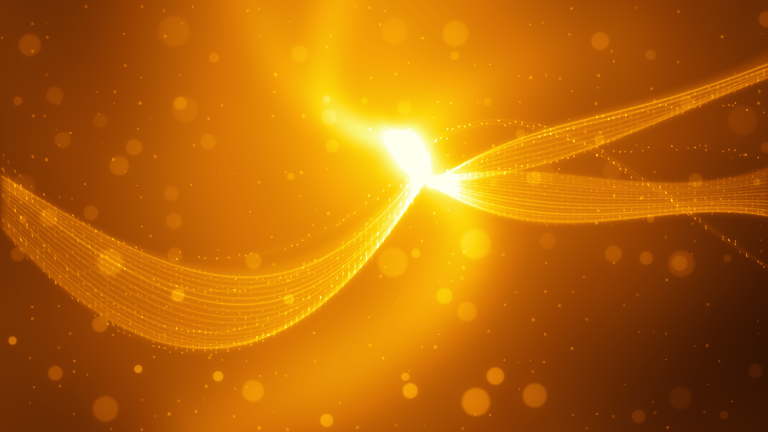
Give the GLSL for this background, as a Shadertoy shader.

```glsl
const vec2 CORE = vec2(0.945, 0.64);
const float LINE_WIDTH = 0.0023;
const float DOT_RADIUS = 0.0032;
const float DOTS_PER_UNIT = 75.0;
const float SHEET_HAZE = 0.45;
const float NOISE_AMOUNT = 0.35;
// Heat ramp: one colour per unit of heat, starting at zero
const vec3 RAMP[7] = vec3[7](
    vec3(0.27, 0.10, 0.01), vec3(0.58, 0.25, 0.01), vec3(0.83, 0.44, 0.02),
    vec3(0.96, 0.63, 0.02), vec3(0.99, 0.83, 0.03), vec3(0.98, 0.96, 0.48),
    vec3(1.0, 1.0, 0.93));

float hash(vec2 p) {
    vec3 q = fract(p.xyx * vec3(0.1031, 0.1030, 0.0973));
    q += dot(q, q.yzx + 33.33);
    return fract((q.x + q.y) * q.z);
}

float cornerSlope(vec2 cell, vec2 f, vec2 corner) {
    float angle = 6.2832 * hash(cell + corner + 50.0);
    return dot(vec2(cos(angle), sin(angle)), f - corner);
}

float gradientNoise(vec2 p) {
    vec2 cell = floor(p), f = fract(p), w = f * f * (3.0 - 2.0 * f);
    vec2 o = vec2(0.0, 1.0);
    return mix(mix(cornerSlope(cell, f, o.xx), cornerSlope(cell, f, o.yx), w.x),
               mix(cornerSlope(cell, f, o.xy), cornerSlope(cell, f, o.yy), w.x), w.y);
}

float glow(vec2 offset, vec2 size) {
    vec2 q = offset / size;
    return exp(-dot(q, q));
}

// Soft beam along a cubic Bezier curve, widening and fading from a to d
float beam(vec2 p, vec2 a, vec2 b, vec2 c, vec2 d, float startWidth, float endWidth) {
    float best = 0.0;
    vec2 previous = a;
    for (int i = 1; i <= 16; i++) {
        float t = float(i) / 16.0, s = 1.0 - t;
        vec2 point = s*s*s*a + 3.0*s*s*t*b + 3.0*s*t*t*c + t*t*t*d;
        vec2 along = point - previous, rel = p - previous;
        float k = clamp(dot(rel, along) / dot(along, along), 0.0, 1.0);
        float place = t + (k - 1.0) / 16.0;
        float dist = length(rel - along * k) / mix(startWidth, endWidth, place);
        best = max(best, exp(-dist * dist) * (1.0 - 0.4 * place));
        previous = point;
    }
    return best;
}

// Cubic through four heights at u = 0, 1/3, 2/3, 1
float curve(vec4 h, float u) {
    float t = 3.0 * u;
    vec3 d1 = h.yzw - h.xyz;
    vec2 d2 = d1.yz - d1.xy;
    return h.x + t * (d1.x + (t - 1.0) * 0.5 * (d2.x + (t - 2.0) / 3.0 * (d2.y - d2.x)));
}

// Family of twisted strands between two edge curves, with beads on them
float ribbon(vec2 p, vec2 span, vec4 top, vec4 bottom, float count, float twist, float lines, float beads) {
    float u = (p.x - span.x) / (span.y - span.x), du = 0.004;
    if (u < -0.01 || u > 1.03) return 0.0;
    float hi = curve(top, u), lo = curve(bottom, u), heat = 0.0;
    float hiNext = curve(top, u + du), loNext = curve(bottom, u + du);
    float column = floor(p.x * DOTS_PER_UNIT);
    for (float id = 0.0; id < count; id++) {
        float phase = 2.7 * id / max(count - 1.0, 1.0) + twist * u;
        float y = mix(lo, hi, 0.5 + 0.5 * cos(phase));
        float yNext = mix(loNext, hiNext, 0.5 + 0.5 * cos(phase + twist * du));
        float slope = (yNext - y) / (du * (span.y - span.x));
        float seed = hash(vec2(id, top.x * 91.0 + count));
        float d = (p.y - y) / sqrt(1.0 + slope * slope);
        float strength = 0.3 + 1.3 * seed * seed * seed;
        heat += lines * strength * (exp(-d * d / (LINE_WIDTH * LINE_WIDTH)) + 0.2 * exp(-d * d / 0.00012));
        float pick = hash(vec2(column, id * 7.0 + count));
        float shift = (hash(vec2(column + 31.0, id)) - 0.5) * 0.014;
        vec2 bead = vec2(p.x - (column + 0.3 + 0.4 * pick) / DOTS_PER_UNIT, d - shift);
        heat += beads * step(0.4, pick) * pick * (1.0 - smoothstep(0.25 * DOT_RADIUS, DOT_RADIUS, length(bead)));
    }
    float sheet = smoothstep(-0.01, 0.02, p.y - lo) * smoothstep(-0.01, 0.02, hi - p.y);
    heat += SHEET_HAZE * lines * sheet;
    return heat * smoothstep(-0.01, 0.02, u) * (1.0 - smoothstep(0.99, 1.03, u));
}

// Scattered blurred discs, one candidate per grid cell
float discs(vec2 p, float scale, float density, float radius) {
    vec2 cell = floor(p * scale);
    vec2 centre = (cell + 0.3 + 0.4 * vec2(hash(cell + 17.0), hash(cell + 43.0))) / scale;
    float r = radius * (0.4 + 0.6 * hash(cell + 71.0)), d = length(p - centre);
    return step(hash(cell + scale), density) * (0.4 + 0.6 * hash(cell + 5.0))
        * (1.0 - smoothstep(0.7 * r, r, d) + 0.3 * exp(-d * d / (r * r)));
}

void mainImage(out vec4 fragColor, in vec2 fragCoord) {
    vec2 p = fragCoord / iResolution.xy * vec2(16.0 / 9.0, 1.0), q = p - CORE;
    // Broad light and dark corners
    float heat = 0.4 - 0.55 * smoothstep(1.0, 1.6, p.x) * (1.0 - smoothstep(0.2, 0.7, p.y));
    heat += 2.2 * glow(p - vec2(0.85, 0.58), vec2(0.58, 0.62));
    heat += 0.9 * glow(p - vec2(0.83, 1.0), vec2(0.32, 0.3));
    heat += NOISE_AMOUNT * gradientNoise(p * 3.0 + 4.0);
    // Curved beams
    heat += 1.4 * beam(p, vec2(0.97, 0.62), vec2(1.2, 0.45), vec2(1.08, 0.28), vec2(0.5, -0.03), 0.045, 0.13);
    heat += 0.9 * beam(p, vec2(0.94, 0.68), vec2(0.72, 0.68), vec2(0.72, 0.85), vec2(0.8, 1.05), 0.03, 0.06);
    heat += 0.6 * beam(p, vec2(0.94, 0.67), vec2(0.7, 0.7), vec2(0.64, 0.85), vec2(0.56, 1.05), 0.035, 0.07);
    heat += 0.6 * beam(p, vec2(0.95, 0.67), vec2(1.05, 0.78), vec2(1.15, 0.84), vec2(1.42, 0.9), 0.05, 0.12);
    // Ribbons and loose beaded trails
    vec2 left = vec2(0.0, 0.975), right = vec2(0.99, 1.778);
    heat += ribbon(p, left, vec4(0.595, 0.425, 0.395, 0.63), vec4(0.47, 0.225, 0.235, 0.57), 18.0, 1.3, 0.75, 0.55);
    heat += ribbon(p, right, vec4(0.58, 0.6, 0.578, 0.615), vec4(0.58, 0.484, 0.5, 0.5), 18.0, 0.4, 0.75, 0.4);
    heat += ribbon(p, right, vec4(0.57, 0.7, 0.78, 0.885), vec4(0.58, 0.62, 0.715, 0.82), 9.0, 1.6, 0.8, 0.5);
    heat += ribbon(p, right, vec4(0.67, 0.71, 0.57, 0.385), vec4(0.66, 0.7, 0.56, 0.38), 2.0, 1.0, 0.35, 1.6);
    heat += ribbon(p, right, vec4(0.58, 0.685, 0.75, 0.745), vec4(0.57, 0.62, 0.655, 0.625), 2.0, 0.1, 0.1, 1.6);
    heat += ribbon(p, left, vec4(0.64, 0.43, 0.44, 0.64), vec4(0.5, 0.21, 0.24, 0.6), 4.0, 0.8, 0.15, 1.4);
    // Bokeh and dust
    float lowSide = (1.0 - smoothstep(0.1, 0.55, p.y)) * (1.0 - smoothstep(0.9, 1.5, p.x));
    heat += discs(p, 6.0, 0.3, 0.042) * (0.35 + 0.6 * lowSide);
    heat += discs(p + 0.37, 11.0, 0.22, 0.024) * (0.4 + 0.7 * lowSide);
    heat += 0.7 * discs(p + 0.13, 32.0, 0.16, 0.0045);
    // Hot core with a slanted streak
    vec2 streak = vec2(dot(q, vec2(0.62, -0.78)), dot(q, vec2(0.78, 0.62)));
    heat += 1.1 * glow(q, vec2(0.19)) + 1.6 * glow(q, vec2(0.055)) + 1.3 * glow(streak, vec2(0.075, 0.018));
    vec3 color = vec3(0.0);
    for (int i = 0; i < 7; i++) color = mix(color, RAMP[i], clamp(heat + 1.0 - float(i), 0.0, 1.0));
    fragColor = vec4(color, 1.0);
}
```
